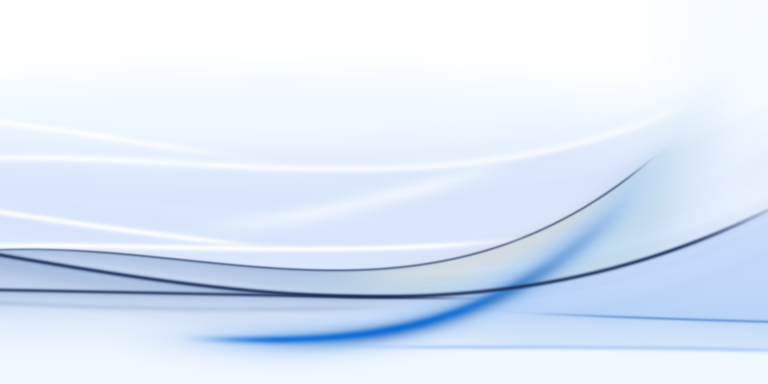
Reproduce this background procedurally as a Shadertoy shader.

```glsl
// Pale abstract backdrop of flowing ribbons: white veils above, grey-blue sheets
// and dark threads sweeping up to the right, crossed by a vivid blue streak.
// Each ribbon follows a cubic; glows and one-sided sheets fall off from it.

const vec3 WHITE      = vec3(1.00, 1.00, 1.00);
const vec3 ICE        = vec3(0.94, 0.97, 1.00);
const vec3 PALE_BLUE  = vec3(0.85, 0.90, 0.99);
const vec3 SKY        = vec3(0.61, 0.76, 0.95);
const vec3 STEEL      = vec3(0.55, 0.66, 0.81);
const vec3 MIST       = vec3(0.76, 0.86, 0.93);
const vec3 SAND       = vec3(0.85, 0.86, 0.87);
const vec3 DEEP_BLUE  = vec3(0.24, 0.48, 0.76);
const vec3 VIVID_BLUE = vec3(0.04, 0.42, 0.84);
const vec3 NAVY       = vec3(0.09, 0.17, 0.33);

// Ribbon heights at x = 0, 2/3, 4/3 and 2; the canvas spans 2 by 1.
const vec4 VEIL_TOP   = vec4(0.589, 0.565, 0.591, 0.840);
const vec4 VEIL_LEFT  = vec4(0.682, 0.583, 0.500, 0.500);
const vec4 VEIL_CROSS = vec4(0.400, 0.420, 0.580, 0.850);
const vec4 VEIL_LOW   = vec4(0.448, 0.360, 0.310, 0.310);
const vec4 VEIL_RIM   = vec4(0.360, 0.352, 0.375, 0.520);
const vec4 SHEET_EDGE = vec4(0.350, 0.305, 0.370, 0.920);
const vec4 DARK_ARC   = vec4(0.336, 0.242, 0.250, 0.453);
const vec4 DARK_BASE  = vec4(0.245, 0.232, 0.222, 0.220);
const vec4 GREY_BASE  = vec4(0.211, 0.195, 0.210, 0.250);
const vec4 STREAK     = vec4(0.090, 0.115, 0.250, 0.986);
const vec4 POOL_LINE  = vec4(0.260, 0.220, 0.186, 0.162);
const vec4 POOL_FLOOR = vec4(0.130, 0.100, 0.096, 0.088);
const float STREAK_GRAIN = 0.013;

// Cubic through four evenly spaced knots.
float curve(float x, vec4 knots) {
    float t = 1.5 * x, a = t - 1.0, b = t - 2.0, c = t - 3.0;
    return dot(knots, vec4(-a * b * c / 6.0, t * b * c / 2.0,
                           -t * a * c / 2.0, t * a * b / 6.0));
}

// Signed distance to a ribbon, positive above it.
float above(vec2 p, vec4 knots) {
    float y = curve(p.x, knots);
    float slope = (curve(p.x + 0.01, knots) - y) / 0.01;
    return (p.y - y) / sqrt(1.0 + slope * slope);
}

float glow(float d, float width) {
    return exp(-d * d / (width * width));
}

// Crisp on its zero side, fading away on the positive side.
float sheet(float d, float width) {
    return smoothstep(-0.004, 0.004, d) * exp(-max(d, 0.0) / width);
}

// Rises from a to b, falls from c to d.
float span(float x, float a, float b, float c, float d) {
    return smoothstep(a, b, x) * (1.0 - smoothstep(c, d, x));
}

// Layered sines: fine streaks across v that drift slowly along x.
float streaks(float x, float v) {
    float sum = 0.0, amp = 0.5, freq = 55.0;
    for (int i = 0; i < 4; i++) {
        sum += amp * sin(freq * v + 2.3 * x + 1.7 * sin(1.6 * x + float(i) * 2.1));
        amp *= 0.65;
        freq *= 1.9;
    }
    return sum;
}

void mainImage(out vec4 fragColor, in vec2 fragCoord) {
    vec2 p = fragCoord / iResolution.xy * vec2(2.0, 1.0);
    float top = above(p, VEIL_TOP), edge = above(p, SHEET_EDGE);
    float arc = above(p, DARK_ARC), base = above(p, DARK_BASE);
    float streak = above(p, STREAK), pool = above(p, POOL_LINE);
    float floorLine = above(p, POOL_FLOOR);

    // Soft vertical wash with a hazy patch at upper left
    vec3 col = mix(ICE, PALE_BLUE, smoothstep(0.05, 0.28, p.y));
    col = mix(col, ICE, smoothstep(0.50, 0.72, p.y + 0.03 * sin(2.5 * p.x)));
    col = mix(col, WHITE, smoothstep(0.68, 0.86, p.y - 0.04 * sin(2.2 * p.x)));
    col = mix(col, ICE, 0.6 * smoothstep(1.55, 1.95, p.x) * smoothstep(0.35, 0.5, p.y));
    col = mix(col, PALE_BLUE, 0.5 * sheet(-top, 0.10) * span(p.x, 0.2, 1.0, 1.4, 1.8));

    // White veils
    col = mix(col, WHITE, 0.75 * glow(top, 0.010) * span(p.x, -0.5, 0.1, 1.65, 1.85));
    col = mix(col, ICE, 0.5 * sheet(top, 0.05) * span(p.x, 0.8, 1.2, 1.5, 1.8));
    col = mix(col, WHITE, 0.8 * glow(above(p, VEIL_LEFT), 0.009) * span(p.x, -0.5, 0.0, 0.3, 0.75));
    col = mix(col, ICE, 0.8 * glow(above(p, VEIL_CROSS), 0.024) * span(p.x, 0.4, 0.85, 1.1, 1.4));
    col = mix(col, WHITE, 0.85 * glow(above(p, VEIL_LOW), 0.008) * span(p.x, -0.5, 0.0, 0.5, 0.75));

    // Grey-blue sheets between the rim and the dark arc
    float inside = smoothstep(-0.005, 0.005, arc) * smoothstep(-0.004, 0.004, -edge);
    col = mix(col, MIST, 0.85 * inside * span(p.x, 0.5, 1.1, 1.60, 1.80));
    col = mix(col, STEEL, 0.62 * sheet(-edge, 0.055) * span(p.x, -0.5, 0.0, 0.7, 1.35));
    col = mix(col, SAND, 0.75 * glow(edge + 0.02, 0.03) * span(p.x, 0.8, 1.2, 1.45, 1.7));
    col = mix(col, STEEL, 0.65 * sheet(-arc, 0.07) * smoothstep(-0.004, 0.004, base) * span(p.x, -0.5, 0.0, 0.8, 1.2));
    col = mix(col, STEEL, 0.60 * sheet(-base, 0.030) * span(p.x, -0.5, 0.0, 0.9, 1.25));
    col = mix(col, STEEL, 0.35 * glow(above(p, GREY_BASE), 0.008) * span(p.x, -0.5, 0.0, 0.8, 1.1));

    // Blue pool at lower right
    float poolMask = smoothstep(-0.006, 0.006, -arc) * smoothstep(-0.015, 0.012, floorLine) * span(p.x, 0.95, 1.4, 3.0, 4.0);
    col = mix(col, SKY, poolMask * (0.30 + 0.32 * sheet(pool, 0.09) + 0.25 * sheet(-pool, 0.03)));
    col = mix(col, DEEP_BLUE, 0.55 * glow(pool, 0.004) * span(p.x, 1.3, 1.7, 3.0, 4.0));
    col = mix(col, SKY, 0.6 * glow(floorLine, 0.006) * span(p.x, 0.8, 1.2, 1.9, 2.3));

    // Rising streak: wide haze, blue body, vivid core
    col = mix(col, MIST, 0.65 * glow(streak + 0.05, 0.09) * span(p.x, 1.35, 1.6, 1.65, 1.95) * smoothstep(0.0, 0.02, arc));
    col = mix(col, SKY, 0.75 * glow(streak, 0.045) * span(p.x, 0.25, 0.85, 1.45, 1.80));
    col = mix(col, DEEP_BLUE, 0.75 * glow(streak + 0.004, 0.021) * span(p.x, 0.55, 1.05, 1.30, 1.68));
    col = mix(col, VIVID_BLUE, 0.9 * glow(streak, 0.010) * span(p.x, 0.45, 0.75, 1.12, 1.45));

    // Fine grain along the ribbons, then dark threads and the bright rim
    float grain = streaks(p.x, arc) * glow(arc, 0.12) + 0.35 * streaks(p.x, top) * glow(top + 0.1, 0.16);
    col += STREAK_GRAIN * grain;
    col = mix(col, NAVY, 0.55 * glow(edge, 0.0035) * span(p.x, -0.5, 0.1, 1.60, 1.72));
    col = mix(col, WHITE, 0.9 * glow(above(p, VEIL_RIM), 0.008) * span(p.x, -0.5, 0.1, 1.1, 1.42));
    col = mix(col, NAVY, 0.85 * glow(arc, 0.0055) * span(p.x, -0.5, 0.0, 1.75, 2.10));
    col = mix(col, NAVY, 0.75 * glow(base, 0.005) * span(p.x, -0.5, 0.0, 1.0, 1.30));
    fragColor = vec4(clamp(col, 0.0, 1.0), 1.0);
}
```
